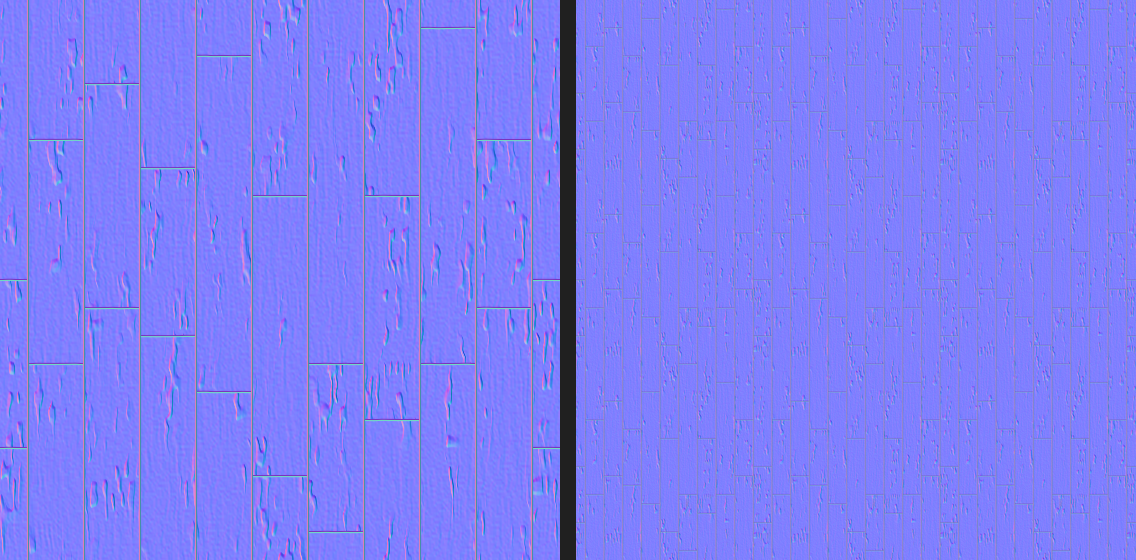
Left, the tile; right, the same tile 3 across and 3 down.
Reproduce this texture map procedurally as a Shadertoy shader.

```glsl
#define PLANKS 10.0
#define JOINT_ROWS 20.0
#define WALL_WIDTH 0.0019
#define BEVEL_WIDTH 0.0016
#define BEVEL_SLOPE 0.28
#define FIBRE_DEPTH 0.0007
#define PORE_DEPTH 0.0034
#define SPECKLE_DEPTH 0.0004
#define LEFT_WALL vec3(0.86, 0.50, 0.71)
#define RIGHT_WALL vec3(0.28, 0.56, 0.66)
#define UPPER_WALL vec3(0.48, 0.20, 0.74)
#define LOWER_WALL vec3(0.44, 0.86, 0.76)

// Heights of the two end joints in each plank column, in joint rows
const vec2 JOINTS[10] = vec2[10](
    vec2(4, 10), vec2(7, 15), vec2(9, 17), vec2(8, 14), vec2(6, 18),
    vec2(3, 13), vec2(1, 7), vec2(5, 13), vec2(7, 19), vec2(9, 15));

float hash(vec3 p) {
    p = fract(p * 0.1031);
    p += dot(p, p.zyx + 31.32);
    return fract((p.x + p.y) * p.z);
}

// Value noise that wraps over the unit square after a whole number of cells
float tileNoise(vec2 uv, vec2 cells, float seed) {
    vec2 p = uv * cells;
    vec2 i = floor(p);
    vec2 f = fract(p);
    f = f * f * (3.0 - 2.0 * f);
    vec2 a = mod(i, cells);
    vec2 b = mod(i + 1.0, cells);
    return mix(mix(hash(vec3(a, seed)), hash(vec3(b.x, a.y, seed)), f.x),
               mix(hash(vec3(a.x, b.y, seed)), hash(vec3(b, seed)), f.x), f.y);
}

// Wood relief: long fibres, fine speckle and clusters of open pores
float woodHeight(vec2 uv, float seed) {
    float bend = tileNoise(uv, vec2(24, 9), seed) - 0.5;
    float kink = tileNoise(uv, vec2(70, 64), seed + 3.0) - 0.5;
    vec2 grain = uv + vec2(0.012 * bend + 0.004 * kink, 0.0);
    float fibre = tileNoise(grain, vec2(210, 22), seed + 7.0);
    float speckle = tileNoise(uv, vec2(256, 200), seed + 11.0);
    float cluster = smoothstep(0.48, 0.85, tileNoise(grain, vec2(36, 7), seed + 17.0));
    float pore = smoothstep(0.58, 0.88, tileNoise(grain, vec2(170, 38), seed + 23.0));
    return FIBRE_DEPTH * fibre + SPECKLE_DEPTH * speckle - PORE_DEPTH * pore * cluster;
}

vec2 woodSlope(vec2 uv, float seed) {
    vec2 e = vec2(0.0009, 0.0);
    return vec2(woodHeight(uv + e.xy, seed) - woodHeight(uv - e.xy, seed),
                woodHeight(uv + e.yx, seed) - woodHeight(uv - e.yx, seed)) / (2.0 * e.x);
}

// Share of a pixel of the given size that lies between two distances
float coverage(float d, float lo, float hi, float pixel) {
    return max(0.0, min(d + 0.5 * pixel, hi) - max(d - 0.5 * pixel, lo)) / pixel;
}

// Slope of the rounded edge beside a groove
float bevel(float d) {
    return sign(d) * BEVEL_SLOPE * exp(-abs(d) / BEVEL_WIDTH);
}

void mainImage(out vec4 fragColor, in vec2 fragCoord) {
    vec2 uv = fragCoord / iResolution.xy;
    vec2 pixel = 1.0 / iResolution.xy;

    // Plank column and the board within it
    float across = uv.x * PLANKS + 0.5;
    float column = mod(floor(across), PLANKS);
    vec2 joints = JOINTS[int(column)] / JOINT_ROWS;
    float board = step(joints.x, uv.y) * step(uv.y, joints.y);
    float seed = 2.0 * column + board + 1.0;

    // Signed distances to the nearest seam and end joint
    float seam = (fract(across + 0.5) - 0.5) / PLANKS;
    vec2 ends = fract(uv.y - joints + 0.5) - 0.5;
    float joint = abs(ends.x) < abs(ends.y) ? ends.x : ends.y;
    joint += 0.0008 * (tileNoise(uv, vec2(60, 1), 90.0) - 0.5);

    // Surface normal from the wood relief and rounded edges
    vec2 slope = woodSlope(uv, seed) + vec2(bevel(seam), bevel(joint));
    vec3 color = normalize(vec3(-slope, 1.0)) * 0.5 + 0.5;

    // Groove walls
    color = mix(color, UPPER_WALL, coverage(joint, 0.0, WALL_WIDTH, pixel.y));
    color = mix(color, LOWER_WALL, coverage(joint, -WALL_WIDTH, 0.0, pixel.y));
    color = mix(color, LEFT_WALL, coverage(seam, -WALL_WIDTH, 0.0, pixel.x));
    color = mix(color, RIGHT_WALL, coverage(seam, 0.0, WALL_WIDTH, pixel.x));

    fragColor = vec4(color, 1.0);
}
```
